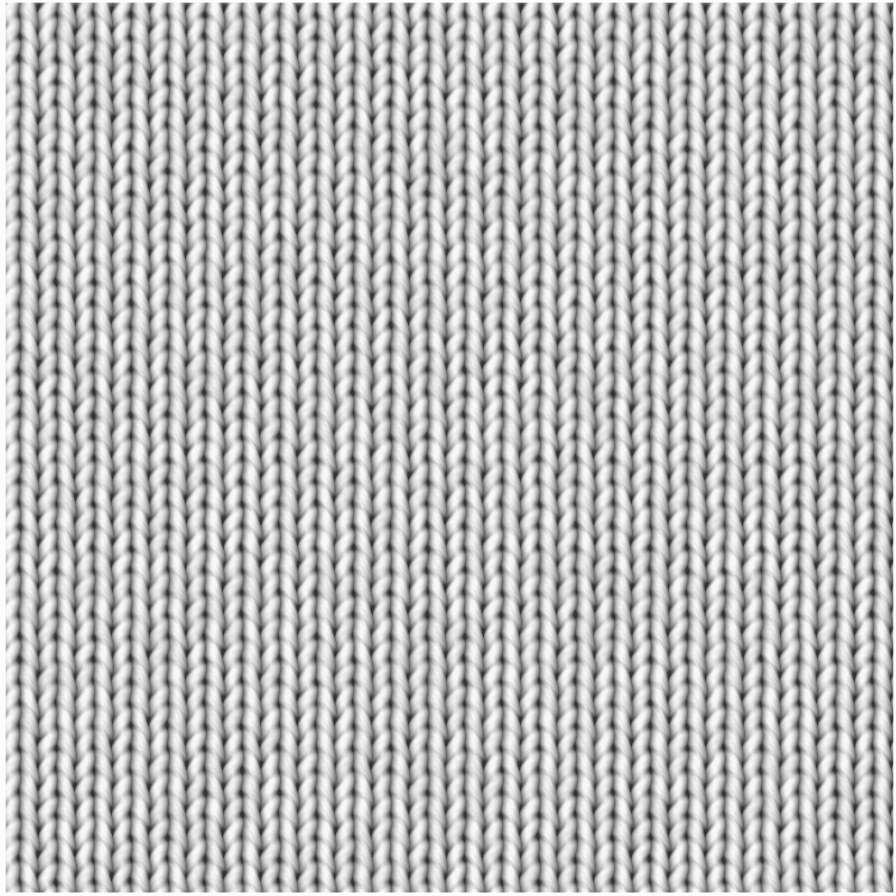
Give the GLSL for this texture, as a WebGL 1 fragment shader.

```glsl
precision highp float;
// Pale grey rib knit: slanted strands meet in dark seams, alternately as
// peaks and valleys. A folded column coordinate gives the seams, a curved
// row coordinate gives the grooves between stitches; hashes vary each stitch.

uniform vec2 u_resolution;

const float PI = 3.14159265;
const vec2 REPEATS = vec2(24.15, 40.3);   // peak columns across, stitches up
const vec2 PEAK_ORIGIN = vec2(0.0221, 0.636);
const float STRAND_RISE = 0.75;           // in stitch heights
const float SEAM_TONE = 0.41;
const float STRAND_TONE = 0.97;
const float MIN_TONE = 0.20;
const float GROOVE_FAINT = 0.09;          // depth along the strand centre
const float GROOVE_DEEP = 0.22;           // extra depth beside a seam
const float SEAM_WOBBLE = 0.018;
const float STITCH_VARIATION = 0.09;
const float FIBRE_STRENGTH = 0.035;
const float SIDE_LIGHT = 0.05;
const float MARGIN_TONE = 0.99;
const vec2 MARGIN_LOW = vec2(0.0065, 0.004);
const vec2 MARGIN_HIGH = vec2(0.997, 0.997);

float hash(vec2 p) {
  return fract(sin(dot(p, vec2(127.1, 311.7))) * 43758.5453);
}

// Fine yarn fibres, drawn out along the strand
float fibres(float across, float along) {
  return 0.5 * sin(across * 7.0 + along * 17.0)
       + 0.3 * sin(across * 13.0 - along * 29.0 + 1.7)
       + 0.2 * sin(across * 23.0 + along * 11.0 + 4.1);
}

float knitTone(vec2 uv) {
  vec2 p = (uv - PEAK_ORIGIN) * REPEATS;

  // Seams waver slightly from row to row
  p.x += SEAM_WOBBLE * (sin(2.0 * PI * p.y + 0.8) + sin(p.y * 2.3 + p.x * 3.0));

  // 0 at a valley seam, 1 at a peak seam
  float fold = abs(fract(p.x) - 0.5) * 2.0;
  float strand = floor(p.x * 2.0);
  float seam = floor(p.x * 2.0 + 0.5);
  float body = 1.0 - abs(2.0 * fold - 1.0);

  // Stitch coordinate: steep at valleys, hooked over at peaks
  float row = p.y + STRAND_RISE * (1.0 - sin(fold * PI * 0.5));
  row += 0.05 * sin(seam * 2.4 + p.y * 1.9) * (1.0 - body);
  float groove = pow(0.5 + 0.5 * cos(2.0 * PI * row), 3.0);

  // Rounded strand, darkened by grooves that pool at the seams
  float roundness = 1.0 - (1.0 - body) * (1.0 - body);
  float tone = mix(SEAM_TONE, STRAND_TONE, roundness);
  float pool = 0.5 + hash(vec2(seam, floor(row + 0.5)));
  tone -= groove * (GROOVE_FAINT + GROOVE_DEEP * pool * (1.0 - body));

  // Soft light from the upper left
  float across = fract(p.x * 2.0);
  tone += SIDE_LIGHT * body * cos(PI * across);
  tone += 0.03 * sin(-2.0 * PI * row) * (1.0 - 0.5 * body);

  // Uneven stitches and fibres
  float tint = hash(vec2(strand + 31.0, floor(row))) - 0.6;
  tone += STITCH_VARIATION * tint * body * (1.0 - groove);
  tone += FIBRE_STRENGTH * fibres(p.x * 2.0, row + 0.37 * strand) * body;
  return clamp(tone, MIN_TONE, STRAND_TONE);
}

void main() {
  vec2 uv = gl_FragCoord.xy / u_resolution;
  vec2 pixel = 1.0 / u_resolution;

  // Narrow pale margin around the cloth
  vec2 inside = smoothstep(MARGIN_LOW - pixel, MARGIN_LOW + pixel, uv)
              * (1.0 - smoothstep(MARGIN_HIGH - pixel, MARGIN_HIGH + pixel, uv));
  float tone = mix(MARGIN_TONE, knitTone(uv), inside.x * inside.y);
  gl_FragColor = vec4(vec3(tone), 1.0);
}
```
